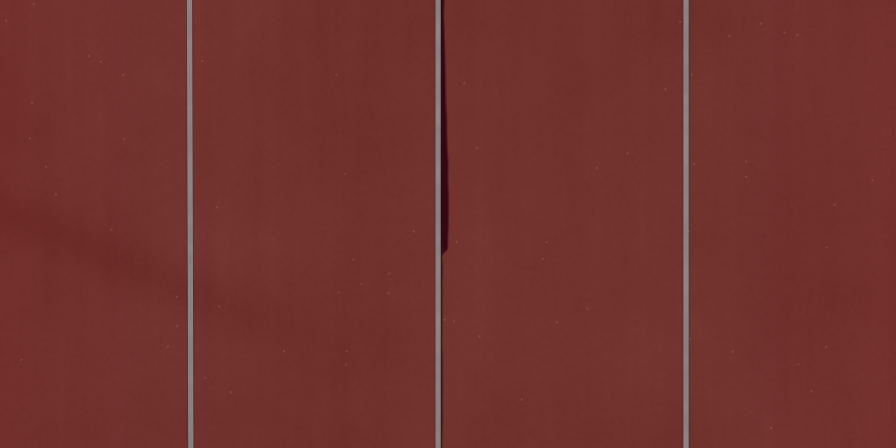
This texture is drawn by a Shadertoy shader. Its source:

```glsl
#define SEAM_FIRST 0.4245
#define SEAM_SPACING 0.5534
#define SEAM_HALF_WIDTH 0.0058
#define GAP_SEAM 1.0
#define GAP_END 0.435
#define PANEL_COLOR vec3(0.443, 0.196, 0.180)
#define SEAM_COLOR vec3(0.535, 0.515, 0.515)
#define GAP_COLOR vec3(0.205, 0.030, 0.070)
#define MOTTLE 0.035
#define SPECK_CELLS 34.0

float hash(vec2 p) {
    return fract(sin(dot(p, vec2(127.1, 311.7))) * 43758.5453);
}

float noise(vec2 p) {
    vec2 i = floor(p);
    vec2 f = fract(p);
    f = f * f * (3.0 - 2.0 * f);
    return mix(mix(hash(i), hash(i + vec2(1, 0)), f.x),
               mix(hash(i + vec2(0, 1)), hash(i + vec2(1, 1)), f.x), f.y);
}

float fbm(vec2 p) {
    float sum = 0.0;
    float amp = 0.5;
    for (int i = 0; i < 4; i++) {
        sum += amp * noise(p);
        p = p * 2.03 + 17.3;
        amp *= 0.5;
    }
    return sum;
}

// Painted surface: broad mottling, faint vertical streaks, a smudge and specks
vec3 panelSurface(vec2 p, float panel, float px) {
    float tone = (fbm(p * 4.0) - 0.47) * MOTTLE;
    tone += (fbm(p * vec2(28.0, 2.0)) - 0.47) * MOTTLE * 0.5;
    tone += (noise(p * 150.0) - 0.5) * MOTTLE * 0.25;
    tone += (hash(vec2(panel, 4.0)) - 0.5) * 0.006;

    float smudge = p.y - 0.53 + 0.42 * p.x;
    tone -= 0.022 * exp(-smudge * smudge * 300.0) * (1.0 - smoothstep(0.35, 0.8, p.x));

    // The outer panels are a little redder than the inner ones
    float outer = smoothstep(0.45, 1.0, abs(p.x - 1.0));
    vec3 color = PANEL_COLOR + tone + vec3(0.008, -0.007, -0.004) * outer;

    vec2 cell = floor(p * SPECK_CELLS);
    vec2 offset = 0.2 + 0.6 * vec2(hash(cell + 3.1), hash(cell + 7.7));
    float dist = length(p - (cell + offset) / SPECK_CELLS);
    float speck = 1.0 - smoothstep(0.0008, 0.0018 + px, dist);
    return color + 0.07 * speck * step(0.97, hash(cell));
}

// Right-hand edge of the open gap, measured from the seam centre
float gapEdge(float y) {
    float wide = mix(0.023, 0.014, smoothstep(0.58, 0.95, y));
    float edge = mix(0.0105, wide, smoothstep(GAP_END - 0.008, GAP_END + 0.012, y));
    return edge + 0.002 * (noise(vec2(y * 30.0, 2.0)) - 0.5);
}

void mainImage(out vec4 fragColor, in vec2 fragCoord) {
    vec2 p = fragCoord / iResolution.y;
    float px = 1.0 / iResolution.y;

    float position = (p.x - SEAM_FIRST) / SEAM_SPACING;
    float seam = floor(position + 0.5);
    float d = (position - seam) * SEAM_SPACING;
    d += (p.y - 0.5) * 0.003 * (1.0 - min(seam, 1.0));

    vec3 color = panelSurface(p, floor(position), px);

    // Soft darkening beside every seam
    color *= 1.0 - 0.10 * (1.0 - smoothstep(0.0, 0.006, abs(d) - SEAM_HALF_WIDTH));

    // Dark gap behind one lifted panel edge
    float gap = 1.0 - smoothstep(-0.003 - px * 0.5, 0.002 + px * 0.5, d - gapEdge(p.y));
    gap *= step(0.0, d) * step(abs(seam - GAP_SEAM), 0.5);
    gap *= mix(0.72, 1.0, smoothstep(GAP_END - 0.02, GAP_END + 0.02, p.y));
    color = mix(color, GAP_COLOR, gap);

    // Light joint strip with slight wear along its length
    float strip = 1.0 - smoothstep(-0.6 * px, 0.6 * px, abs(d) - SEAM_HALF_WIDTH);
    float wear = (noise(vec2(p.y * 45.0, seam * 9.0)) - 0.5) * 0.03;
    color = mix(color, SEAM_COLOR + wear, strip);

    fragColor = vec4(color, 1.0);
}
```
